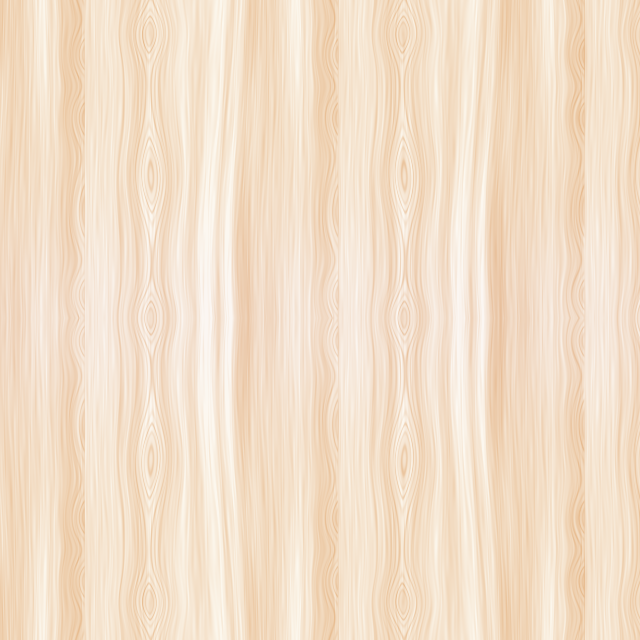
This texture is drawn by a WebGL 1 fragment shader. Its source:

```glsl
precision highp float;
// Pale wood veneer: one board repeats across, and is mirrored above and below mid height.
// Rings are level sets of a distance to the board's heart, pinched along it by cosines;
// layered sines draw the fibres and soft bell curves place the broad light and dark streaks.
uniform vec2 u_resolution;

const float BOARD = 0.396;  // board width
const float HEART = 0.102;  // heart line, measured from the board's left seam

// Bell curve centred on c
float band(float x, float c, float width) {
  float k = (x - c) / width;
  return exp(-k * k);
}

// Long streaks across x that wander slowly along y
float streaks(float x, float y, float seed) {
  float sum = 0.0, freq = 61.0, amp = 0.5;
  for (int i = 0; i < 5; i++) {
    float n = float(i);
    sum += amp * sin(x * freq + seed + n * 2.4 + 1.5 * sin(y * (5.0 + 2.0 * n) + x * freq * 0.37));
    freq *= 1.83;
    amp *= 0.86;
  }
  return sum;
}

// Narrow dark lines on a paler ground, with uneven strength
float rings(float dist, float spacing) {
  float turn = dist / spacing * 6.2832;
  float wave = 0.5 + 0.5 * sin(turn + 0.7 * sin(turn * 0.31));
  return 0.42 - wave * wave * (0.85 + 0.35 * sin(turn * 0.43 + 1.0));
}

void main() {
  vec2 p = gl_FragCoord.xy / u_resolution;
  float y = abs(p.y - 0.503);
  // The third board is laid slightly early, trimming the second
  float board = p.x > 0.914 ? 2.0 : floor((p.x - 0.133) / BOARD);
  float start = board > 1.5 ? 0.914 : 0.133 + board * BOARD;
  float s = p.x - start;
  float edge = (board > 0.5 ? 0.914 - 0.529 : BOARD) - s;
  if (board > 1.5) edge = 1.0;

  // Full arches around the heart, half arches against the right seam
  float x = s - HEART - 0.003 * sin(y * 13.0);
  float along = 28.3 * y + 0.5 * sin(14.0 * y);
  float pinch = cos(along + 0.5 * sin(along)) + 0.35 * sin(9.0 * y - 0.7);
  float halfPinch = cos(50.0 * y - 2.3 + 0.9 * sin(17.0 * y));
  float heartDist = sqrt(x * x + 0.000006) - 0.0115 * pinch * band(x, 0.0, 0.038);
  float edgeDist = sqrt(edge * edge + 0.000006) - 0.009 * halfPinch * band(edge, 0.0, 0.03);

  // Fibres bend around both sets of arches and lean outward far from mid height
  float w = s - 0.010 * pinch * x / (abs(x) + 0.015) * band(x, 0.0, 0.05);
  w += 0.007 * halfPinch * band(edge, 0.0, 0.03) * smoothstep(0.0, 0.015, edge);
  w -= 0.026 * smoothstep(0.17, 0.52, y) * band(s, 0.220, 0.055);
  w += 0.004 * sin(15.0 * y + 0.6) * band(s, 0.210, 0.06);
  w += 0.002 * sin(9.0 * y + 24.0 * s);

  // Broad light and dark streaks, some fading along their length
  float broad = 0.13 * band(w, 0.025, 0.035) + 0.22 * band(w, 0.152, 0.009);
  broad += 0.32 * band(w, 0.188, 0.015) + 0.28 * band(w, 0.226, 0.006);
  broad += 0.24 * band(w, 0.330, 0.010) + 0.14 * band(w, 0.350, 0.005);
  broad -= 0.20 * band(w, 0.080, 0.009) + 0.16 * band(w, 0.126, 0.009);
  broad -= (0.20 + 0.08 * sin(y * 17.0)) * band(w, 0.250, 0.012);
  broad -= 0.17 * band(w, 0.288, 0.022) + 0.24 * band(w, 0.376, 0.014);
  broad -= 0.24 * band(w, 0.055, 0.002) + 0.18 * band(w, 0.208, 0.004);
  broad -= 0.22 * band(s, 0.250, 0.012) * band(y, 0.0, 0.065);
  broad += 0.05 * sin(w * 47.0 + 6.0 * y) * sin(y * 10.0 + w * 19.0);
  float tone = 0.59 + 1.18 * broad;

  // Fibres: coarse to fine, fainter on the quiet strip beside the left seam
  float quiet = 1.0 - 0.4 * band(s, 0.02, 0.045);
  tone += 0.135 * quiet * streaks(w, y, 1.7);
  float fine = sin(w * 1130.0 + board + 2.0 * sin(y * 19.0 + w * 311.0));
  fine += sin(w * 770.0 + 2.0 * board + 1.6 * sin(y * 31.0 - w * 190.0));
  fine *= 0.75 + 0.5 * sin(y * 43.0 + w * 517.0) * sin(y * 27.0 - w * 283.0);
  tone += 0.088 * fine;

  // Growth rings and the darker core of each closed arch
  float heartZone = band(x, 0.0, 0.029);
  float edgeZone = band(edge, 0.0, 0.022) * smoothstep(0.0, 0.002, edge);
  tone += 0.46 * heartZone * rings(heartDist, 0.0058);
  tone += 0.38 * edgeZone * rings(edgeDist, 0.0064);
  tone -= 0.22 * smoothstep(0.004, -0.009, heartDist);
  tone -= 0.16 * smoothstep(0.004, -0.006, edgeDist);

  // Slow drift across the sheet, paler and pinker toward mid height
  float middle = band(y, 0.0, 0.17);
  tone += 0.04 * sin(p.x * 7.0 - 0.9) + 0.07 * middle - 0.03;
  vec3 honey = vec3(0.915, 0.760, 0.600);
  vec3 cream = vec3(0.985, 0.960, 0.915);
  vec3 color = mix(honey, cream, clamp(tone, -0.1, 1.05));
  color += vec3(-0.004, -0.004, 0.018) * middle;
  gl_FragColor = vec4(color, 1.0);
}
```
